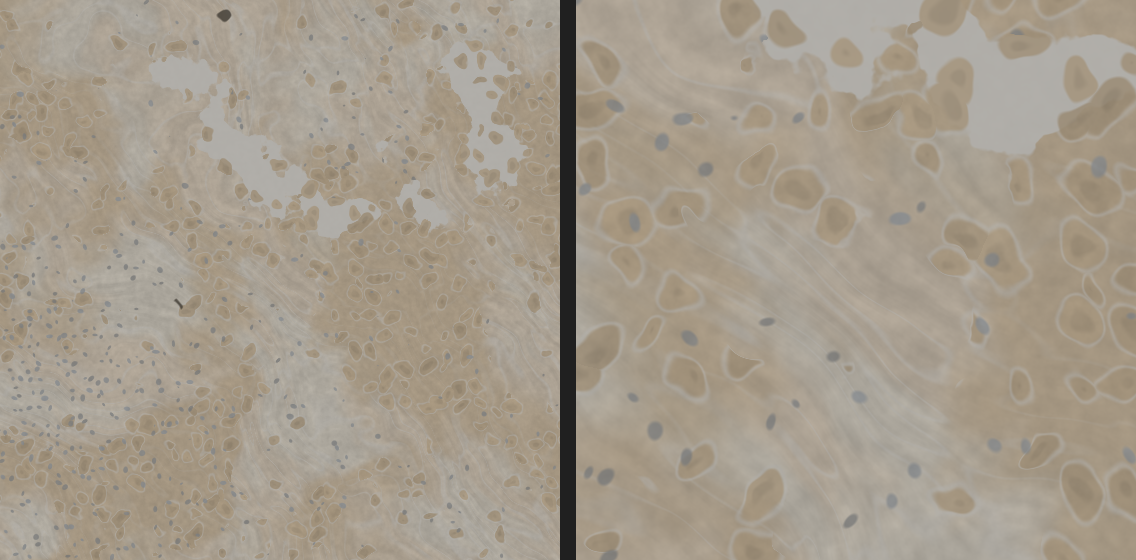
Left, the full canvas; right, a detail of the centre.
Write a Shadertoy shader that draws this texture.

```glsl
// Stained tissue section: wavy fibrous stroma, tan cell clusters with pale rims,
// ragged empty lumens and scattered blue-grey nuclei. Built from warped value
// noise, jittered-grid ellipses and a few soft distance fields.

#define STROMA vec3(0.668, 0.628, 0.572)
#define PALE vec3(0.672, 0.652, 0.612)
#define TAN vec3(0.632, 0.570, 0.478)
#define LUMEN vec3(0.690, 0.680, 0.660)
#define NUCLEUS vec3(0.470, 0.470, 0.465)
#define SPECK vec3(0.250, 0.230, 0.200)
#define FIBRE_ANGLE -0.85
#define FIBRE_CONTRAST 0.15
#define CELL_SCALE 31.0
#define NUCLEUS_SCALE 64.0
#define SOFTNESS 0.0013

float hash(vec2 p) {
    vec3 q = fract(p.xyx * 0.1031);
    q += dot(q, q.yzx + 33.33);
    return fract((q.x + q.y) * q.z);
}

float noise(vec2 p) {
    vec2 i = floor(p), f = fract(p);
    f = f * f * (3.0 - 2.0 * f);
    return mix(mix(hash(i), hash(i + vec2(1, 0)), f.x),
               mix(hash(i + vec2(0, 1)), hash(i + 1.0), f.x), f.y);
}

float fbm(vec2 p) {
    float sum = 0.0, amp = 0.533;
    for (int i = 0; i < 4; i++) {
        sum += amp * noise(p);
        p = mat2(1.6, 1.2, -1.2, 1.6) * p + 7.3;
        amp *= 0.5;
    }
    return sum;
}

mat2 rotate(float a) {
    return mat2(cos(a), -sin(a), sin(a), cos(a));
}

float segment(vec2 p, vec2 a, vec2 b) {
    vec2 pa = p - a, ba = b - a;
    return length(pa - ba * clamp(dot(pa, ba) / dot(ba, ba), 0.0, 1.0));
}

float blob(vec2 p, vec2 center, float radius) {
    vec2 v = (p - center) / radius;
    return exp(-dot(v, v));
}

// Distance to the nearest scattered ellipse, and its random id
vec2 scatter(vec2 p, float scale, float density, vec2 radii, float seed) {
    p = p * scale + seed;
    vec2 best = vec2(1e3, 0.0);
    for (int y = -1; y <= 1; y++)
    for (int x = -1; x <= 1; x++) {
        vec2 cell = floor(p) + vec2(x, y);
        vec2 jitter = vec2(hash(cell + 11.7), hash(cell + 47.1));
        float id = hash(cell + 83.9);
        float present = smoothstep(0.0, 0.12, density - hash(cell + 5.3));
        vec2 v = rotate(6.283 * id) * (p - cell - 0.15 - 0.7 * jitter);
        float d = length(v * vec2(0.85, 1.0 + 0.5 * jitter.x));
        d += 1.0 - present - mix(radii.x, radii.y, fract(id * 7.0));
        if (d < best.x) best = vec2(d, id);
    }
    return vec2(best.x / scale, best.y);
}

float fill(float d, float blur) {
    return smoothstep(blur, -blur, d);
}

void mainImage(out vec4 fragColor, in vec2 fragCoord) {
    vec2 p = fragCoord / iResolution.y;
    vec2 warp = vec2(fbm(p * 3.0), fbm(p * 3.0 + 17.0)) - 0.5;
    vec2 wobble = vec2(noise(p * 70.0), noise(p * 70.0 + 31.0)) - 0.5;

    // Fibres run along x of the bent, rotated frame
    vec2 f = rotate(FIBRE_ANGLE) * (p + 0.32 * warp);
    float broad = fbm(f * vec2(5.0, 15.0));
    float streak = fbm(f * vec2(24.0, 95.0));
    float crack = 1.0 - abs(2.0 * noise(f * vec2(13.0, 62.0) + 4.0 * warp) - 1.0);
    float grain = fbm(p * 130.0);

    // Tan clusters against pale loose areas
    float field = fbm(p * 6.0 + 3.0 + 2.0 * warp);
    field += 0.22 * blob(p, vec2(0.68, 0.46), 0.17) + 0.15 * blob(p, vec2(0.28, 0.17), 0.15)
           + 0.15 * blob(p, vec2(0.97, 0.70), 0.14);
    float loose = blob(p, vec2(0.55, 0.24), 0.09) + blob(p, vec2(0.28, 0.48), 0.09)
                + blob(p, vec2(0.92, 0.42), 0.09) + 0.7 * blob(p, vec2(0.78, 0.06), 0.13);
    field -= 0.3 * loose;
    float clustered = smoothstep(0.46, 0.66, field);

    // Ragged lumens
    float gap = segment(p, vec2(0.29, 0.88), vec2(0.49, 0.64)) - 0.026;
    gap = min(gap, segment(p, vec2(0.84, 0.86), vec2(0.88, 0.74)) - 0.046);
    gap = min(gap, segment(p, vec2(0.57, 0.62), vec2(0.76, 0.63)) - 0.018);
    gap = min(gap, segment(p, vec2(0.72, 0.77), vec2(0.78, 0.75)) - 0.016);
    gap += 0.16 * (fbm(p * 15.0) - 0.5) + 0.04 * (fbm(p * 55.0) - 0.5);
    float lumen = fill(gap, 0.003);

    // Ground tissue
    float body = smoothstep(0.26, 0.56, broad + 0.5 * (field - 0.45) - 0.25 * loose);
    vec3 col = mix(PALE, STROMA, body);
    col = mix(col, TAN, 0.72 * clustered);
    col *= 1.0 + FIBRE_CONTRAST * (streak - 0.5) * (1.0 - 0.5 * clustered);
    col = mix(col, LUMEN, 0.5 * smoothstep(0.82, 1.0, crack) * (1.0 - 0.7 * clustered));
    col = mix(col, LUMEN, lumen);

    // Cells: pale rim, tan body, darker centre
    float cellDensity = 0.16 + 0.58 * clustered + 0.16 * smoothstep(0.08, 0.0, abs(gap));
    vec2 cell = scatter(p + 0.010 * wobble, CELL_SCALE, cellDensity, vec2(0.20, 0.46), 9.0);
    float rim = fill(abs(cell.x - 0.002) - 0.0012, 0.0015);
    col = mix(col, LUMEN, 0.55 * rim);
    vec3 cellColor = TAN * (0.95 + 0.09 * cell.y);
    col = mix(col, cellColor, 0.85 * fill(cell.x, SOFTNESS));
    col *= 1.0 - 0.06 * fill(cell.x + 0.007, 0.002);

    // Nuclei, denser toward the lower left
    float crowd = 0.13 + 0.30 * blob(p, vec2(0.10, 0.28), 0.32) + 0.25 * (fbm(p * 7.0 + 40.0) - 0.5);
    crowd *= 1.0 - 0.8 * lumen;
    vec2 nucleus = scatter(p + 0.003 * wobble, NUCLEUS_SCALE, crowd, vec2(0.18, 0.33), 57.0);
    vec3 nucleusColor = mix(NUCLEUS, vec3(0.52, 0.54, 0.56), nucleus.y);
    col = mix(col, nucleusColor, 0.78 * fill(nucleus.x, SOFTNESS));

    // Fine grain and two dark specks
    col *= 1.0 + 0.10 * (grain - 0.5) * (1.0 - 0.8 * lumen);
    vec2 s = p + 0.008 * wobble;
    float speck = min(length(s - vec2(0.40, 0.972)) - 0.011,
                      segment(s, vec2(0.313, 0.461), vec2(0.325, 0.451)) - 0.0025);
    col = mix(col, SPECK, 0.8 * fill(speck, 0.002));

    fragColor = vec4(col, 1.0);
}
```
